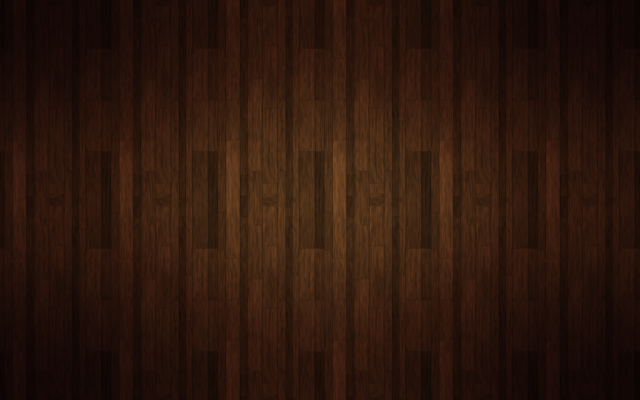
Give the GLSL for this texture, as a WebGL 2 fragment shader.

```glsl
#version 300 es
precision highp float;
// Dark wooden floor: a panel of ten upright plank columns, repeated six times
// across and twice down, under a soft central glow. Planks come from column
// widths and staggered joints, the grain from stretched noise that wraps.

uniform vec2 u_resolution;
out vec4 fragColor;

const float PI = 3.14159;
const vec2 PANELS = vec2(6.0, 2.0);
const vec2 PANEL_SIZE = vec2(128.0, 240.0);   // panel proportions in design units
const float FIRST_EDGE = 5.0;
const int COLUMNS = 10;

const vec3 SHADOW = vec3(0.075, 0.028, 0.021);
const vec3 WALNUT = vec3(0.194, 0.094, 0.050);
const vec3 HONEY = vec3(0.318, 0.198, 0.100);

// Left edge of each column, measured from the first one; the last value closes it.
const float EDGES[11] = float[11](
  0.0, 10.0, 27.0, 36.0, 54.0, 72.0, 82.0, 90.0, 98.0, 117.0, 128.0);

// Per column: joint start, main plank length, main plank tone, tone of the rest.
const vec4 PLANKS[10] = vec4[10](
  vec4(60.0, 150.0, 0.92, 0.90), vec4(168.0, 142.0, 1.18, 1.04),
  vec4(20.0, 190.0, 0.78, 0.80), vec4(95.0, 110.0, 1.07, 1.03),
  vec4(130.0, 90.0, 1.02, 1.08), vec4(205.0, 120.0, 1.04, 0.98),
  vec4(40.0, 200.0, 0.72, 0.74), vec4(145.0, 130.0, 1.00, 1.05),
  vec4(182.0, 116.0, 0.86, 1.02), vec4(182.0, 116.0, 0.66, 0.94));

float hash(vec2 p) {
  vec3 q = fract(p.xyx * vec3(0.1031, 0.1030, 0.0973));
  q += dot(q, q.yzx + 33.33);
  return fract((q.x + q.y) * q.z);
}

// Value noise over the unit square, with a whole number of cells on each axis.
float wrapNoise(vec2 p, vec2 cells, float seed) {
  p *= cells;
  vec2 cell = floor(p);
  vec2 f = p - cell;
  f = f * f * (3.0 - 2.0 * f);
  vec2 a = mod(cell, cells) + seed;
  vec2 b = mod(cell + 1.0, cells) + seed;
  return mix(mix(hash(a), hash(vec2(b.x, a.y)), f.x),
             mix(hash(vec2(a.x, b.y)), hash(b), f.x), f.y);
}

// Brightness factor of the wood: long fibres, short pores and curved rings.
float woodGrain(vec2 p, float seed) {
  float fibres = wrapNoise(p, vec2(64.0, 7.0), seed);
  float pores = wrapNoise(p, vec2(110.0, 40.0), seed + 17.0);
  float figure = wrapNoise(p, vec2(13.0, 5.0), seed + 41.0);
  float rings = sin(2.0 * PI * (figure * 4.0 + p.x * 9.0));
  float blotch = wrapNoise(p, vec2(8.0, 9.0), seed + 73.0);
  return 1.0 + 0.23 * (fibres - 0.5) + 0.25 * (pores - 0.5)
             + 0.055 * rings + 0.12 * (blotch - 0.5);
}

// Darkening of a joint at a given distance, in design units.
float joint(float dist, float width, float depth) {
  return 1.0 - depth * (1.0 - smoothstep(0.0, width, dist));
}

// Tone of the planks at a place in the panel, x and y from 0 to 1.
float plankTone(vec2 panel) {
  vec2 p = panel * PANEL_SIZE;
  int column = 0;
  for (int i = 1; i < COLUMNS; i++) {
    if (p.x >= EDGES[i]) column = i;
  }
  float sideDist = min(p.x - EDGES[column], EDGES[column + 1] - p.x);

  // One main plank per column; the remaining length is split in two.
  vec4 plank = PLANKS[column];
  float along = mod(p.y - plank.x, PANEL_SIZE.y);
  float halfRest = 0.5 * (PANEL_SIZE.y - plank.y);
  float rest = along - plank.y;
  float piece = rest < 0.0 ? 0.0 : 1.0 + floor(rest / halfRest);
  float inRest = mod(rest, halfRest);
  float endDist = rest < 0.0 ? min(along, -rest) : min(inRest, halfRest - inRest);
  float seed = float(column) * 7.0 + piece * 131.0;
  float tone = rest < 0.0 ? plank.z : plank.w + 0.10 * (hash(vec2(seed, 5.0)) - 0.5);

  // A small inset block whose grain runs crosswise.
  float fromSeam = abs(mod(p.y + 120.0, PANEL_SIZE.y) - 120.0);
  bool inset = column == 4 && fromSeam < 8.0;
  if (inset) {
    tone = 0.92;
    endDist = 8.0 - fromSeam;
    panel = panel.yx;
  }
  return tone * woodGrain(panel, seed) * joint(sideDist, 1.2, 0.24) * joint(endDist, 1.0, 0.12);
}

// Broad glow in the middle of the canvas, level at the borders so that it tiles.
float centreGlow(vec2 uv) {
  vec2 c = cos(PI * uv);
  return pow(max(1.0 - 0.5 * dot(c, c), 0.0), 1.25);
}

vec3 floorColor(vec2 uv) {
  vec2 panel = fract(vec2(uv.x, 1.0 - uv.y) * PANELS - vec2(FIRST_EDGE / PANEL_SIZE.x, 0.0));
  float glow = centreGlow(uv);
  vec3 wood = mix(SHADOW, WALNUT, min(glow * 2.0, 1.0));
  wood = mix(wood, HONEY, max(glow * 2.0 - 1.0, 0.0));
  return wood * plankTone(panel) * 1.04;
}

void main() {
  // Four samples per pixel smooth the plank edges.
  vec3 color = vec3(0.0);
  for (int i = 0; i < 4; i++) {
    vec2 offset = vec2(i % 2, i / 2) * 0.5 - 0.25;
    color += floorColor((gl_FragCoord.xy + offset) / u_resolution);
  }
  fragColor = vec4(color * 0.25, 1.0);
}
```
